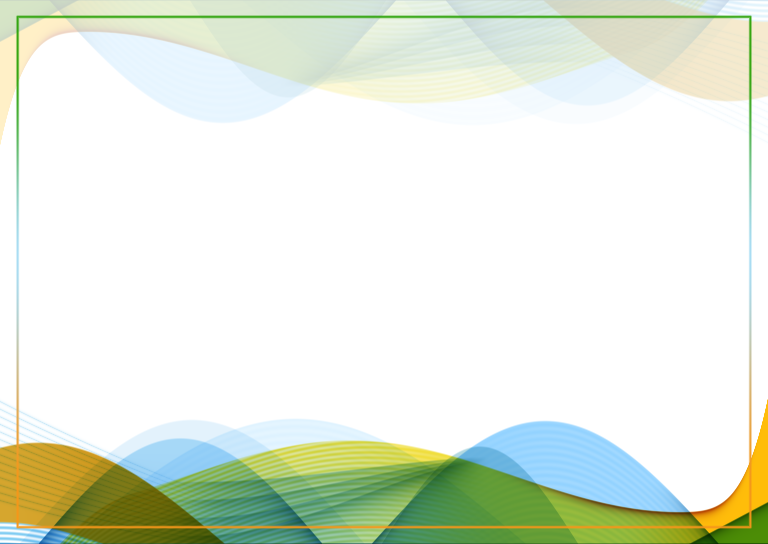
This background is drawn by a Shadertoy shader. Its source:

```glsl
float fill(float d) {
    float soft = 1.2 / iResolution.y;
    return smoothstep(-soft, soft, d);
}

// Height left below a rounded hill; negative above it
float hill(vec2 p, float centre, float halfWidth, float height) {
    float t = clamp((p.x - centre) / halfWidth, -1.0, 1.0);
    return height * cos(1.5708 * t) - p.y;
}

float glow(float d, float sharpness) {
    return exp(-abs(d) * sharpness);
}

float stripes(float v) {
    return 0.5 + 0.5 * cos(6.2832 * v);
}

void tint(inout vec3 ink, vec3 colour, float amount) {
    ink *= mix(vec3(1.0), colour, amount);
}

// Long crest that dips on the right and sweeps up at the border
float crest(float x) {
    float y = 0.124 + 0.066 * cos(7.306 * (x - 0.456));
    float left = max(0.17 - x, 0.0);
    return y + 0.19 * pow(max(x - 0.88, 0.0) / 0.12, 4.0) - 7.5 * left * left;
}

vec3 waves(vec2 p) {
    vec3 ink = vec3(1.0);

    // Pale and mid blue hills on the left
    float back = hill(p, 0.25, 0.225, 0.228);
    float wide = hill(p, 0.385, 0.30, 0.23);
    float mid = hill(p, 0.235, 0.185, 0.194);
    tint(ink, vec3(0.89, 0.95, 0.99), fill(back));
    tint(ink, vec3(0.87, 0.95, 1.0), fill(wide) * (0.8 + 0.2 * stripes(wide * 70.0)));
    tint(ink, vec3(0.73, 0.89, 0.98), fill(mid));
    tint(ink, vec3(0.25, 0.55, 0.72), fill(mid) * glow(mid, 28.0) * smoothstep(0.17, 0.0, p.y));

    // Ochre hill with a striped blue corner beneath it
    float ochre = hill(p, 0.05, 0.243, 0.186);
    float corner = hill(p, 0.0, 0.135, 0.04);
    tint(ink, mix(vec3(0.84, 0.65, 0.18), vec3(0.82, 0.56, 0.06), smoothstep(0.0, 0.25, p.x)),
         fill(ochre) * (1.0 - fill(corner)));
    tint(ink, vec3(0.5, 0.8, 0.95), fill(corner) * stripes(corner * 100.0));

    // Yellow body, striped on the left and gold on the right
    float body = crest(p.x) - p.y;
    vec3 bodyColour = mix(vec3(0.94, 0.87, 0.24), vec3(1.0, 0.74, 0.04), smoothstep(0.8, 0.93, p.x));
    float cool = smoothstep(0.01, 0.12, body) * smoothstep(0.7, 0.4, p.x);
    bodyColour = mix(bodyColour, vec3(0.68, 0.83, 0.46), cool);
    float gaps = 0.45 * stripes(body * 105.0 + 9.0 * p.x) * smoothstep(0.66, 0.4, p.x);
    tint(ink, bodyColour, fill(body) * (1.0 - gaps));
    tint(ink, vec3(0.62, 0.16, 0.02),
         fill(body) * glow(body, 150.0) * smoothstep(0.62, 0.8, p.x) * smoothstep(1.0, 0.92, p.x));

    // Blue hills on the right
    float blue = hill(p, 0.71, 0.226, 0.226);
    float inner = hill(p, 0.625, 0.128, 0.179);
    float sheen = 0.12 * stripes(blue * 75.0) * smoothstep(0.55, 0.75, p.x);
    tint(ink, vec3(0.54, 0.81, 1.0), fill(blue) * (0.92 - sheen));
    tint(ink, vec3(0.7, 0.85, 0.88), fill(inner));
    tint(ink, vec3(0.25, 0.5, 0.62), fill(blue) * glow(blue, 60.0) * smoothstep(0.12, 0.0, p.y));

    // Green wedge in the right corner
    float wedge = 0.75 * (p.x - 0.898) - p.y;
    tint(ink, vec3(0.3, 0.75, 0.6), fill(wedge));
    tint(ink, vec3(0.4, 0.5, 0.3), fill(wedge) * glow(wedge, 90.0));

    // Teal folds meeting at the crest
    for (int i = 0; i < 4; i++) {
        float start = 0.015 + 0.033 * float(i);
        float fold = mix(start, 0.162, smoothstep(0.26, 0.68, p.x)) - p.y;
        float span = smoothstep(0.2, 0.3, p.x) * smoothstep(0.64, 0.55, p.x);
        tint(ink, vec3(0.4, 0.69, 0.72), 0.65 * fill(fold) * glow(fold, 38.0) * span);
    }

    // Fine blue threads falling from the left border
    for (int i = 0; i < 14; i++) {
        float n = float(i);
        float thread = 0.262 - 0.014 * n - (0.72 - 0.025 * n) * p.x + 0.35 * p.x * p.x - p.y;
        tint(ink, vec3(0.62, 0.84, 0.95), 0.55 * glow(thread, 600.0) * smoothstep(0.38, 0.1, p.x));
    }
    return ink;
}

void mainImage(out vec4 fragColor, in vec2 fragCoord) {
    vec2 uv = fragCoord / iResolution.xy;

    // Strong waves below, faded and turned half round above
    vec3 colour = waves(uv) * mix(vec3(1.0), waves(1.0 - uv), 0.23);

    // Thin frame shading from orange through sky blue to green
    vec2 aspect = vec2(iResolution.x / iResolution.y, 1.0);
    vec2 q = (abs(uv - 0.5) - vec2(0.477, 0.469)) * aspect;
    float box = length(max(q, 0.0)) + min(max(q.x, q.y), 0.0);
    vec3 frame = mix(vec3(0.96, 0.59, 0.1), vec3(0.65, 0.86, 0.95), smoothstep(0.1, 0.53, uv.y));
    frame = mix(frame, vec3(0.18, 0.64, 0.04), smoothstep(0.53, 0.88, uv.y));
    colour = mix(colour, frame, fill(0.002 - abs(box)));

    fragColor = vec4(colour, 1.0);
}
```
